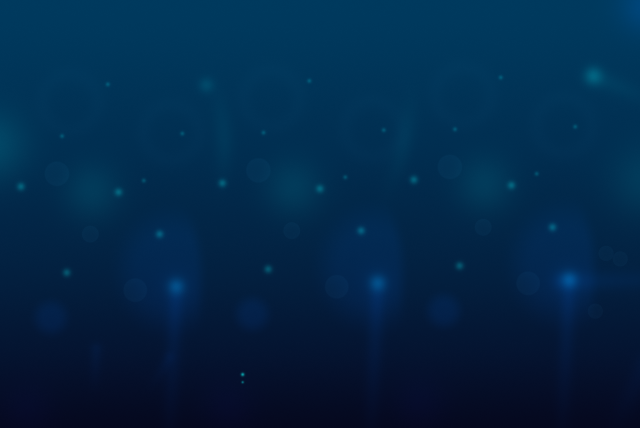
Give the GLSL for this background, as a Shadertoy shader.

```glsl
// Deep blue underwater backdrop with repeating bokeh, teal sparks and soft beams.

// Vertical gradient, top to bottom
const vec3 SURFACE = vec3(0.000, 0.226, 0.368);
const vec3 UPPER   = vec3(0.004, 0.174, 0.308);
const vec3 MIDDLE  = vec3(0.010, 0.138, 0.264);
const vec3 LOWER   = vec3(0.018, 0.072, 0.182);
const vec3 ABYSS   = vec3(0.020, 0.026, 0.108);

// Light colours, added to the gradient
const vec3 TEAL   = vec3(0.010, 0.300, 0.260);
const vec3 BLUE   = vec3(0.000, 0.150, 0.360);
const vec3 INDIGO = vec3(0.015, 0.010, 0.090);
const vec3 BOKEH  = vec3(0.025, 0.060, 0.070);

// Motif layout: xy = place, z = radius, in canvas heights
const int TILES = 3;
const float TILE_STEP = 0.4707;
const float TILE_SHRINK = 0.0234;
const float TILE_RISE = 0.008;
const float GRAIN = 0.004;
const vec3 SPARKS[8] = vec3[8](
    vec3(0.049, 0.564, 0.009), vec3(0.277, 0.551, 0.009),
    vec3(0.373, 0.453, 0.009), vec3(0.156, 0.363, 0.009),
    vec3(0.145, 0.682, 0.005), vec3(0.252, 0.803, 0.005),
    vec3(0.426, 0.688, 0.005), vec3(0.336, 0.578, 0.005));
const vec3 DISCS[3] = vec3[3](
    vec3(0.133, 0.594, 0.029), vec3(0.211, 0.453, 0.020),
    vec3(0.316, 0.322, 0.028));
const vec3 RINGS[2] = vec3[2](
    vec3(0.164, 0.762, 0.065), vec3(0.400, 0.691, 0.065));
const vec3 EDGE_DISCS[3] = vec3[3](
    vec3(1.416, 0.408, 0.018), vec3(1.449, 0.395, 0.018),
    vec3(1.391, 0.273, 0.018));

float hash(vec2 p) {
    return fract(sin(dot(p, vec2(127.1, 311.7))) * 43758.5453);
}

float glow(vec2 p, vec2 center, float radius) {
    vec2 d = (p - center) / radius;
    return exp(-dot(d, d));
}

// Flat disc with a slightly brighter rim
float disc(vec2 p, vec3 d) {
    float r = length(p - d.xy) / d.z;
    return (1.0 - smoothstep(0.9, 1.06, r)) * (0.7 + 0.3 * r * r);
}

float ring(vec2 p, vec3 d) {
    float r = (length(p - d.xy) - d.z) / 0.02;
    return exp(-r * r);
}

// Soft stroke that fades from a to b
float beam(vec2 p, vec2 a, vec2 b, float width) {
    vec2 d = b - a;
    float t = clamp(dot(p - a, d) / dot(d, d), 0.0, 1.0);
    return glow(p, a + d * t, width) * (1.0 - t);
}

// Soft bow that is brightest halfway and thins out at both ends
float bow(vec2 p, vec2 center, float slant, float bend) {
    vec2 d = p - center;
    float x = d.x - slant * d.y + bend * d.y * d.y;
    return exp(-x * x / 0.0005 - d.y * d.y / 0.008);
}

vec3 water(float y) {
    vec3 c = mix(ABYSS, LOWER, smoothstep(-0.06, 0.20, y));
    c = mix(c, MIDDLE, smoothstep(0.10, 0.46, y));
    c = mix(c, UPPER, smoothstep(0.38, 0.68, y));
    return mix(c, SURFACE, smoothstep(0.55, 1.02, y));
}

// Lights shared by every tile
vec3 motif(vec2 p) {
    vec3 c = vec3(0.0);
    for (int i = 0; i < 8; i++)
        c += TEAL * glow(p, SPARKS[i].xy, SPARKS[i].z) * (i < 4 ? 0.68 : 0.48);
    for (int i = 0; i < 3; i++) c += BOKEH * 0.38 * disc(p, DISCS[i]);
    for (int i = 0; i < 2; i++) c += BOKEH * 0.14 * ring(p, RINGS[i]);
    c += TEAL * 0.23 * glow(p, vec2(0.215, 0.551), 0.065);

    // Wide blue haze with a firmer, rounded right side
    float haze = 1.0 - smoothstep(0.07, 0.155, length((p - vec2(0.40, 0.365)) * vec2(1.0, 0.9)));
    float side = p.x + 1.2 * pow(max(p.y - 0.36, 0.0), 2.0);
    c += BLUE * 0.15 * haze * (1.0 - smoothstep(0.450, 0.490, side));
    c += BLUE * 0.19 * (1.0 - smoothstep(0.015, 0.055, distance(p, vec2(0.119, 0.258))));
    c += INDIGO * 0.3 * glow(p, vec2(0.0625, 0.043), 0.06);

    // Lamp and its falling beam
    vec2 lamp = vec2(0.412, 0.330);
    c += vec3(0.0, 0.120, 0.130) * glow(p, lamp, 0.019);
    c += BLUE * 0.10 * glow(p, lamp, 0.045);
    c += BLUE * 0.20 * beam(p, lamp, vec2(0.392, -0.10), 0.019);
    return c;
}

// Lights that occur only once
vec3 accents(vec2 p) {
    vec3 c = TEAL * 0.33 * glow(p, vec2(-0.02, 0.658), 0.08);
    c += TEAL * 0.22 * glow(p, vec2(1.51, 0.575), 0.08);
    c += BLUE * 0.32 * glow(p, vec2(1.51, 0.985), 0.06);
    c += TEAL * 0.26 * glow(p, vec2(0.482, 0.801), 0.017);
    c += TEAL * 0.45 * glow(p, vec2(1.387, 0.822), 0.020);
    c += TEAL * 0.15 * beam(p, vec2(1.387, 0.822), vec2(1.56, 0.75), 0.022);
    c += TEAL * 0.11 * bow(p, vec2(0.523, 0.680), -0.05, 0.8);
    c += TEAL * 0.10 * bow(p, vec2(0.945, 0.670), 0.20, 0.8);
    c += BLUE * 0.17 * beam(p, vec2(1.310, 0.342), vec2(1.75, 0.35), 0.022);
    c += BLUE * 0.12 * beam(p, vec2(0.225, 0.185), vec2(0.220, 0.08), 0.014);
    c += BLUE * 0.10 * beam(p, vec2(0.395, 0.165), vec2(0.345, 0.08), 0.013);
    c += BLUE * 0.11 * beam(p, vec2(1.510, 0.150), vec2(1.420, -0.03), 0.025);
    for (int i = 0; i < 3; i++) c += BOKEH * 0.35 * disc(p, EDGE_DISCS[i]);
    c += TEAL * 1.8 * glow(p, vec2(0.567, 0.125), 0.004);
    c += TEAL * 1.2 * glow(p, vec2(0.567, 0.107), 0.003);
    return c;
}

void mainImage(out vec4 fragColor, in vec2 fragCoord) {
    vec2 p = fragCoord / iResolution.y;
    vec3 color = water(p.y) + accents(p);
    for (int i = 0; i < TILES; i++) {
        float k = float(i);
        vec2 shift = vec2(k * TILE_STEP - 0.5 * k * (k - 1.0) * TILE_SHRINK, k * TILE_RISE);
        color += motif(p - shift);
    }
    color += (hash(p) - 0.5) * GRAIN;
    fragColor = vec4(clamp(color, 0.0, 1.0), 1.0);
}
```
